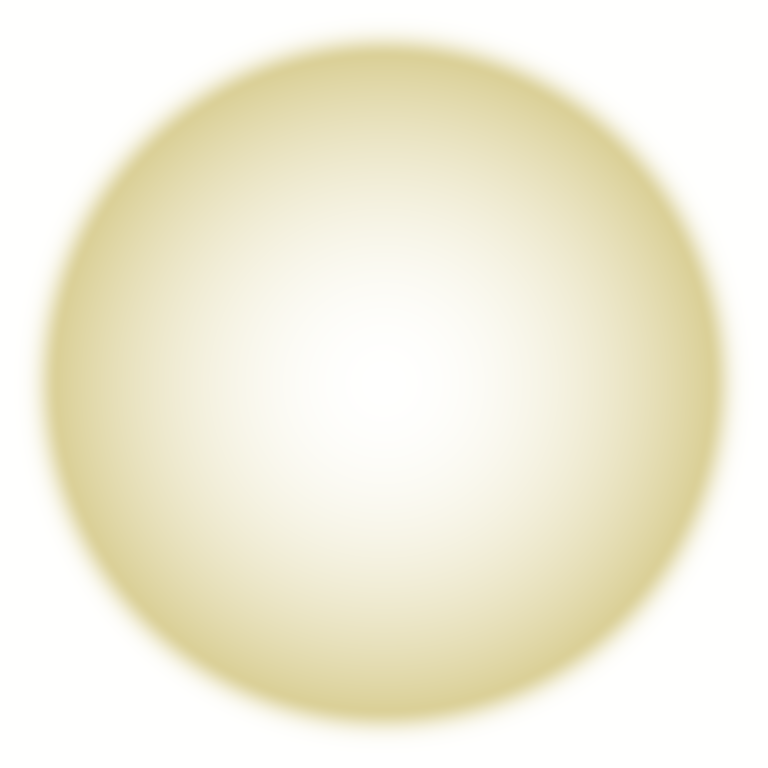
Reproduce this background procedurally as a Shadertoy shader.

```glsl
const vec3 WHITE = vec3(1.0, 1.0, 0.996);
const vec3 GOLD = vec3(0.857, 0.816, 0.595);

// Tint that grows from the centre to the rim
float innerTint(float dist, float radius, float power) {
    return pow(min(dist / radius, 1.0), power);
}

// Soft falloff beyond the rim
float outerFade(float dist, float radius, float width) {
    float beyond = max(dist - radius, 0.0) / width;
    return exp(-beyond * beyond);
}

void mainImage(out vec4 fragColor, in vec2 fragCoord) {
    // Centred coordinates, one unit per canvas side
    vec2 p = (fragCoord - 0.5 * iResolution.xy) / min(iResolution.x, iResolution.y);
    float dist = length(p - vec2(0.0, 0.001));

    // Glowing disc: pale core, golden rim, blurred edge
    float rimRadius = 0.424;
    float tint = innerTint(dist, rimRadius, 2.0) * outerFade(dist, rimRadius, 0.025);

    fragColor = vec4(mix(WHITE, GOLD, tint), 1.0);
}
```
